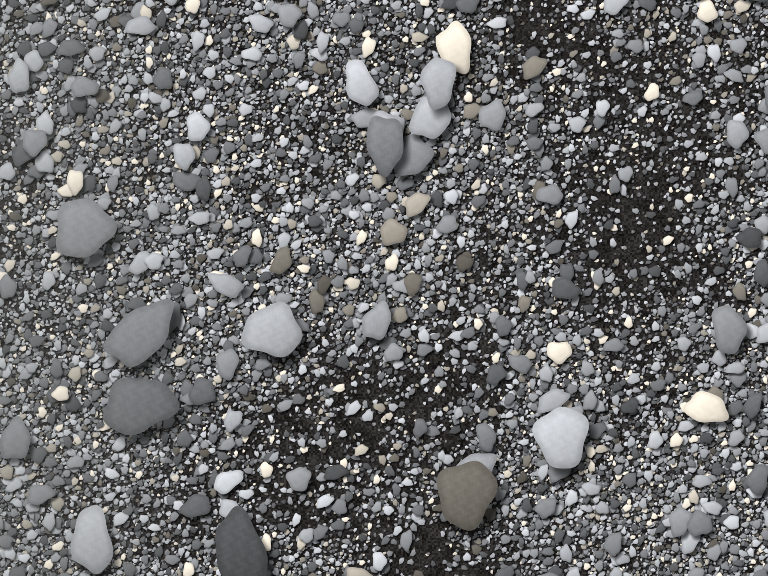
Give the GLSL for this texture, as a WebGL 2 fragment shader.

```glsl
#version 300 es
precision highp float;
// Grey gravel of mixed sizes scattered over patches of dark, damp soil.

#define LAYERS 7         // grain sizes, finest first
#define FINEST 150.0     // finest cells per canvas height
#define SIZE_STEP 0.62   // cell count ratio between layers
#define SHARE 1.5        // how many cells of the finest layer hold a grain
#define SHARE_STEP 0.55  // share ratio between layers
#define RADIUS 0.42      // mean grain radius in cells
#define TILT 0.75        // preferred grain direction in radians
#define PATCH_SCALE 5.0  // frequency of the bare soil patches
#define PATCH_DEPTH 0.62 // contrast of the patches
#define DENSITY 0.70     // mean gravel density
#define SHADOW 0.60      // strength of the shadows

uniform vec2 u_resolution;
out vec4 fragColor;

vec3 hash3(vec2 p) {
  vec3 q = fract(p.xyx * vec3(0.1031, 0.1030, 0.0973));
  q += dot(q, q.yxz + 33.33);
  return fract((q.xxy + q.yzz) * q.zyx);
}

mat2 rotation(float a) {
  float c = cos(a), s = sin(a);
  return mat2(c, -s, s, c);
}

// Layered, mutually warped sines, roughly -1 to 1
float layeredSines(vec2 p) {
  mat2 turn = rotation(1.1) * 1.7;
  float sum = 0.0, amp = 0.5;
  for (int i = 0; i < 5; i++) {
    sum += amp * sin(p.x + 1.4 * sin(p.y + 0.7));
    p = turn * p + 1.9;
    amp *= 0.68;
  }
  return sum;
}

// Local amount of gravel, fuller toward the left side
float gravelDensity(vec2 p) {
  float lift = 0.22 * smoothstep(0.45, 0.0, p.x);
  return clamp(DENSITY + lift + PATCH_DEPTH * layeredSines(p * PATCH_SCALE), 0.12, 1.0);
}

// Mostly cool grey stone, with some warm and a few pale ones
vec3 stoneColour(vec3 rnd) {
  float tone = mix(0.33, 0.84, rnd.y);
  vec3 tint = vec3(0.985, 1.0, 1.025);
  if (rnd.z > 0.84) tint = vec3(1.04, 1.0, 0.93);
  if (rnd.z > 0.94) tone = 0.93;
  return tone * tint;
}

// Signed distance to a lumpy oval, in cells
float pebble(vec2 q, float radius, float stretch, float phase) {
  q *= vec2(1.0 / stretch, stretch);
  float a = atan(q.y, q.x + 1e-5);
  float lumps = 1.0 + 0.09 * sin(3.0 * a + phase) + 0.06 * sin(5.0 * a - 2.0 * phase);
  return length(q) * lumps - radius;
}

// Paints one jittered grid of stones over the ground
vec3 scatter(vec3 ground, vec2 p, float cells, float share, float evenness, float seed) {
  vec2 shift = vec2(seed * 7.31);
  vec2 g = p * cells + shift;
  vec2 home = floor(g);
  float blur = 0.6 * cells / u_resolution.y;
  for (int y = -1; y <= 1; y++)
  for (int x = -1; x <= 1; x++) {
    vec2 id = home + vec2(x, y);
    vec3 place = hash3(id + seed * 17.0);
    vec2 centre = id + 0.05 + 0.9 * place.xy;
    vec2 away = g - centre;
    if (place.z > share || dot(away, away) > 1.3) continue;
    float density = gravelDensity((centre - shift) / cells);
    if (place.z > share * mix(density, 1.0, evenness)) continue;

    vec3 look = hash3(id + seed * 29.0 + 57.0);
    float radius = RADIUS * mix(0.72, 1.22, fract(look.x * 7.0 + look.y * 3.0));
    float stretch = mix(1.02, 1.32, fract(place.x * 13.0));
    mat2 spin = rotation(TILT + (look.x - 0.5) * 2.4);
    float phase = 6.283 * fract(place.y * 11.0);
    vec2 shadowAway = away - radius * vec2(0.22, -0.30);
    float stoneEdge = pebble(spin * away, radius, stretch, phase);
    float shadowEdge = pebble(spin * shadowAway, radius, stretch, phase);

    // Shadow, then the stone lit from the upper left
    ground *= 1.0 - SHADOW * (1.0 - smoothstep(-blur - 0.08, blur + 0.08, shadowEdge));
    float lit = dot(away, vec2(-0.5, 0.86)) / radius;
    float rim = smoothstep(-0.35 * radius, 0.0, stoneEdge);
    float mottle = 0.04 * layeredSines(p * 260.0 + phase) * evenness;
    vec3 stone = stoneColour(look) * (1.02 + 0.13 * lit - 0.13 * rim) + mottle;
    ground = mix(stone, ground, smoothstep(-blur, blur, stoneEdge));
  }
  return ground;
}

void main() {
  vec2 p = gl_FragCoord.xy / u_resolution.y;

  // Damp soil with a faint brown tinge and fine speckle
  float speckle = hash3(floor(p * 300.0)).x;
  float clods = layeredSines(p * 70.0);
  vec3 colour = vec3(0.155, 0.145, 0.143) + 0.035 * clods + 0.13 * (speckle - 0.4);

  // Finest grit first, largest stones on top
  for (int i = 0; i < LAYERS; i++) {
    float k = float(i);
    float share = min(SHARE * pow(SHARE_STEP, k), 1.0);
    colour = scatter(colour, p, FINEST * pow(SIZE_STEP, k), share, k / 12.0, k + 1.0);
  }

  // Soft pale veil along the left
  float veil = 0.20 * (1.0 - smoothstep(0.0, 0.45, p.x));
  colour = mix(colour, vec3(0.50, 0.51, 0.49), veil);
  fragColor = vec4(clamp(colour, 0.0, 1.0), 1.0);
}
```
